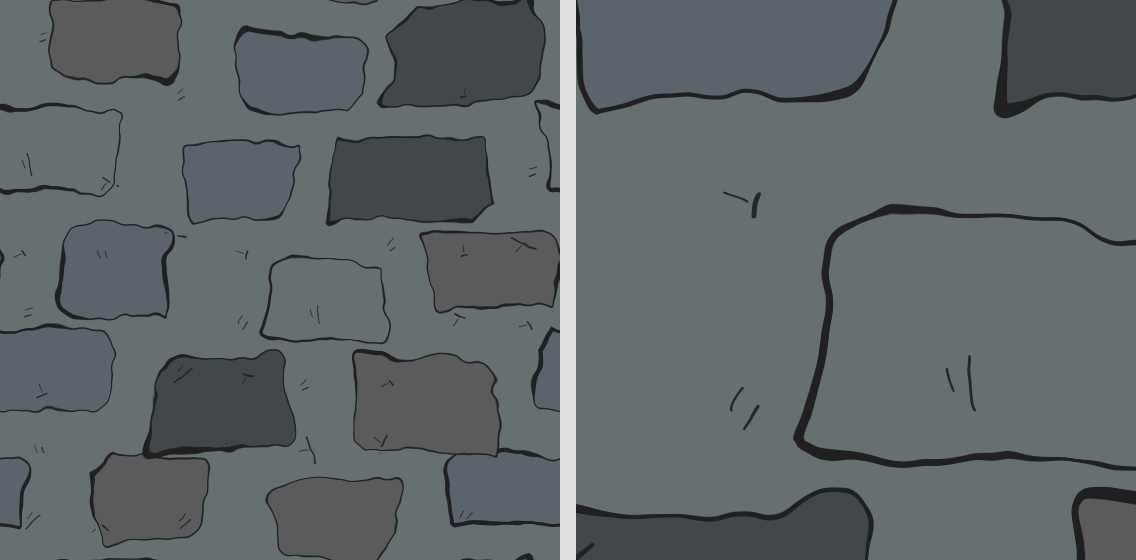
Left: the whole. Right: its middle third, enlarged.
Reproduce this texture procedurally as a WebGL 1 fragment shader.

```glsl
precision highp float;
uniform vec2 u_resolution;

const vec3 GROUND = vec3(0.404, 0.437, 0.445);
const vec3 BROWN = vec3(0.357, 0.358, 0.361);
const vec3 BLUE = vec3(0.361, 0.394, 0.420);
const vec3 DARK = vec3(0.260, 0.280, 0.288);
const vec3 INK = vec3(0.120, 0.124, 0.122);

vec2 hash2(vec2 p) {
  vec3 a = fract(p.xyx * vec3(0.1031, 0.1030, 0.0973));
  a += dot(a, a.yzx + 33.33);
  return fract((a.xx + a.yz) * a.zy);
}

// Smooth noise with two channels, each from -0.5 to 0.5
vec2 noise2(vec2 p) {
  vec2 i = floor(p), f = fract(p);
  f = f * f * f * (f * (f * 6.0 - 15.0) + 10.0);
  vec2 low = mix(hash2(i), hash2(i + vec2(1.0, 0.0)), f.x);
  vec2 high = mix(hash2(i + vec2(0.0, 1.0)), hash2(i + 1.0), f.x);
  return mix(low, high, f.y) - 0.5;
}

float segment(vec2 p, vec2 halfSpan) {
  float t = dot(p, halfSpan) / dot(halfSpan, halfSpan);
  return length(p - halfSpan * clamp(t, -1.0, 1.0));
}

// Skewed box with uneven corners, one chipped edge and a hand-drawn wobble
float stone(vec2 q, vec2 size, vec2 seed) {
  vec2 skew = hash2(seed + 31.0) - 0.5;
  vec2 shift = seed * 17.3;
  q += 0.022 * noise2(q * 15.0 + shift) + 0.007 * noise2(q * 48.0 + shift);
  q.y += q.x * skew.x * 0.16;
  q.x *= 1.0 + q.y * skew.y * 2.5;
  vec2 corner = hash2(seed * 3.0 + step(0.0, q) * vec2(5.0, 11.0));
  float radius = mix(0.004, 0.052, corner.x * corner.x);
  vec2 e = abs(q) - size + radius;
  float d = min(max(e.x, e.y), 0.0) + length(max(e, 0.0)) - radius;
  vec2 pick = hash2(seed + 57.0);
  vec2 chip = normalize(vec2(0.5 + pick.x, 1.0)) * sign(hash2(seed + 71.0) - 0.5);
  return max(d, dot(q, chip) - dot(size, abs(chip)) * mix(0.76, 1.0, pick.y));
}

vec3 stoneColor(float kind) {
  if (kind < 4.5) return BROWN;
  if (kind < 9.5) return BLUE;
  return kind < 12.5 ? DARK : GROUND;
}

// Distance to the edge of a pair of short pen strokes in a sparse grid
float strokes(vec2 p) {
  vec2 cell = floor(p * 8.0);
  vec2 chance = hash2(cell + 203.0), shape = hash2(cell + 307.0);
  if (chance.x > 0.52) return 1.0;
  vec2 q = p - (cell + 0.34 + 0.32 * hash2(cell + 101.0)) / 8.0;
  q += 0.004 * noise2(p * 70.0);
  float angle = shape.x * 3.14;
  float reach = mix(0.005, 0.026, shape.y * shape.y * shape.y);
  vec2 dir = vec2(cos(angle), sin(angle));
  float bend = angle + (chance.y > 0.65 ? 1.3 : 0.15);
  vec2 offset = 0.012 * vec2(-dir.y, dir.x) + 0.004 * dir;
  float first = segment(q, dir * reach) - mix(0.0006, 0.0017, chance.y);
  float second = segment(q - offset, vec2(cos(bend), sin(bend)) * 0.007) - 0.0007;
  return min(first, second);
}

void main() {
  vec2 p = gl_FragCoord.xy / u_resolution.y;
  float px = 0.75 / u_resolution.y;
  vec3 color = GROUND;
  float nearestEdge = 1.0;

  // Stones in loose, staggered rows
  for (int j = -1; j <= 1; j++) {
    float row = floor(p.y * 5.0) + float(j);
    float wrappedRow = mod(row, 5.0);
    float stagger = 0.5 * mod(wrappedRow, 2.0) + 0.3 * hash2(vec2(wrappedRow, 9.0)).x;
    for (int i = -1; i <= 1; i++) {
      float column = floor(p.x * 3.0 - stagger) + float(i);
      vec2 id = vec2(mod(column, 3.0), wrappedRow);
      float kind = mod((id.x + 3.0 * id.y) * 4.0, 15.0);
      vec2 center = (vec2(column + stagger, row) + 0.5) / vec2(3.0, 5.0);
      center.y += 0.035 * sin(6.2832 * center.x + 1.0);
      center += (hash2(id + 13.0) - 0.5) * vec2(0.05, 0.02);
      vec2 size = mix(vec2(0.095, 0.064), vec2(0.127, 0.084), hash2(id + 41.0));
      if (kind > 9.5 && kind < 12.5) size *= vec2(1.12, 1.06);

      vec2 q = p - center;
      float d = stone(q, size, id + 1.0);
      float swell = noise2(q * 11.0 + id * 23.0 + 5.0).x;
      float pen = mix(0.0014, 0.0046, smoothstep(-0.05, 0.42, swell));
      color = mix(color, stoneColor(kind), 1.0 - smoothstep(-px, px, d));
      color = mix(color, INK, 1.0 - smoothstep(-px, px, abs(d) - pen));
      nearestEdge = min(nearestEdge, abs(d));
    }
  }

  // Pen strokes, kept clear of the outlines
  float mark = 1.0 - smoothstep(-px, px, strokes(p));
  color = mix(color, INK, 0.9 * mark * smoothstep(0.006, 0.010, nearestEdge));
  gl_FragColor = vec4(color, 1.0);
}
```
